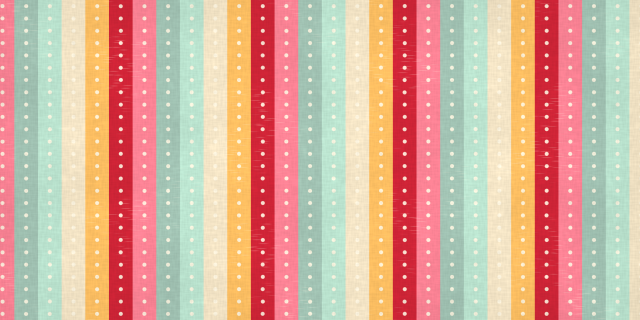
Reproduce this pattern procedurally as a WebGL 2 fragment shader.

```glsl
#version 300 es
precision highp float;

uniform vec2 u_resolution;
out vec4 fragColor;

// Lengths are fractions of the canvas height
#define STRIPE_WIDTH 0.07393
#define FIRST_EDGE 0.0448
#define DOT_ROWS 26.0
#define DOT_RADIUS 0.0062
#define DOT_WOBBLE 0.0006
#define DOT_OPACITY 0.9
#define THREADS 150.0
#define WEAVE_DEPTH 0.09
#define FADE_DEPTH 0.035
#define SCUFF_OPACITY 0.16
#define EDGE_SHADE 0.05

const vec3 DOT_CREAM = vec3(0.98, 0.95, 0.87);
const vec3 STRIPES[6] = vec3[6](
    vec3(0.63, 0.76, 0.70),  // sage
    vec3(0.73, 0.89, 0.81),  // mint
    vec3(0.95, 0.89, 0.77),  // cream
    vec3(0.98, 0.74, 0.38),  // orange
    vec3(0.80, 0.14, 0.21),  // red
    vec3(0.98, 0.51, 0.58)   // pink
);

vec2 hash2(vec2 p) {
    vec2 q = vec2(dot(p, vec2(127.1, 311.7)), dot(p, vec2(269.5, 183.3)));
    return fract(sin(q) * 43758.5);
}

// Cellular noise: distance to the nearest scattered point
float cellular(vec2 p) {
    vec2 cell = floor(p);
    float nearest = 2.0;
    for (int y = -1; y <= 1; y++) {
        for (int x = -1; x <= 1; x++) {
            vec2 neighbour = cell + vec2(x, y);
            nearest = min(nearest, distance(p, neighbour + hash2(neighbour)));
        }
    }
    return nearest;
}

// Broad uneven fading from layered, warped sines
float fading(vec2 p) {
    float sum = 0.0;
    float amplitude = 0.5;
    for (int i = 0; i < 4; i++) {
        sum += amplitude * sin(p.x + 1.7 * sin(p.y)) * cos(p.y + 1.3 * sin(p.x));
        p = mat2(1.5, 1.2, -1.2, 1.5) * p + 2.3;
        amplitude *= 0.6;
    }
    return sum;
}

// Stripe colour with the left edge blended over one pixel
vec3 stripeColor(float s, float pixel) {
    float index = floor(s + 0.5);
    int right = int(mod(index, 6.0));
    int left = int(mod(index - 1.0, 6.0));
    float side = clamp((s - index) / pixel + 0.5, 0.0, 1.0);
    return mix(STRIPES[left], STRIPES[right], side);
}

// Coverage of the dot column centred in each stripe
float dotMask(vec2 p, float s, float pixel) {
    float row = floor(p.y * DOT_ROWS);
    vec2 wobble = (hash2(vec2(floor(s), row)) - 0.5) * DOT_WOBBLE;
    vec2 offset = vec2((fract(s) - 0.5) * STRIPE_WIDTH,
                       (fract(p.y * DOT_ROWS) - 0.5) / DOT_ROWS);
    float d = length(offset - wobble) - DOT_RADIUS;
    return 1.0 - smoothstep(-0.7 * pixel, 0.7 * pixel, d);
}

void main() {
    vec2 p = gl_FragCoord.xy / u_resolution.y;
    vec2 uv = gl_FragCoord.xy / u_resolution;
    float pixel = 1.0 / u_resolution.y;
    float s = (p.x - FIRST_EDGE) / STRIPE_WIDTH;

    vec3 color = stripeColor(s, pixel / STRIPE_WIDTH);

    // Pale scuffs: short worn threads inside faded patches
    float fade = fading(p * 7.0);
    float worn = cellular(p * vec2(14.0, 110.0) + 5.0);
    float scuff = (1.0 - smoothstep(0.08, 0.3, worn)) * smoothstep(0.0, 0.5, fade);
    color = mix(color, DOT_CREAM, scuff * SCUFF_OPACITY);

    color = mix(color, DOT_CREAM, dotMask(p, s, pixel) * DOT_OPACITY);

    // Linen weave: crossed stretched threads
    float weft = cellular(p * vec2(THREADS * 0.2, THREADS));
    float warp = cellular(p * vec2(THREADS, THREADS * 0.2) + 17.0);
    color *= 1.0 + WEAVE_DEPTH * (0.5 * (weft + warp) - 0.45);

    // Uneven fading and gentle darkening toward the rim
    color *= 1.0 + FADE_DEPTH * fade;
    vec2 rim = 2.0 * uv - 1.0;
    color *= 1.0 + EDGE_SHADE * (0.3 - 0.5 * dot(rim * rim, rim * rim));

    fragColor = vec4(clamp(color, 0.0, 1.0), 1.0);
}
```
